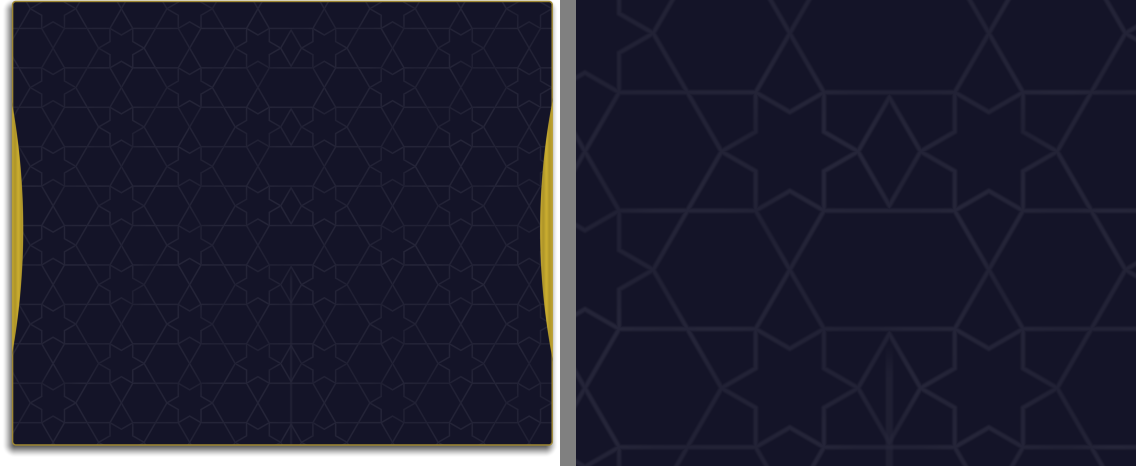
Left: the whole. Right: its middle third, enlarged.
Give the GLSL for this pattern, as a Shadertoy shader.

```glsl
// A dark navy card with a gold rim, two gold side lenses and a soft drop shadow.
// Its face has faint six-pointed stars on a triangular lattice, joined by straps;
// each hexagonal cell is folded to one wedge, and the face is mirrored at a seam.

// Lengths are in canvas heights.
const vec2 CARD_CENTER = vec2(0.606, 0.521);
const vec2 CARD_HALF = vec2(0.5806, 0.4775);
const float CARD_RADIUS = 0.009;
const float RIM_WIDTH = 0.0032;
const vec2 SHADOW_SHIFT = vec2(-0.005, -0.0095);
const float SHADOW_BLUR = 0.0165;
const float SHADOW_ALPHA = 0.72;

const float STAR_SPACING = 0.1692;
const float STAR_ROW_Y = 0.8967;
const float SEAM_X = 0.6247;
const float SEAM_TO_STAR = 0.0712;
const float SEAM_TOP = 0.425;
const float SEAM_HALF_WIDTH = 0.0026;
const float LINE_HALF_WIDTH = 0.0016;
const float LINE_SOFTNESS = 0.0013;

// Lens: centre height, half length, bulge.
const vec3 LEFT_LENS = vec3(0.509, 0.273, 0.0245);
const vec3 RIGHT_LENS = vec3(0.507, 0.282, 0.0275);

const vec3 NAVY = vec3(0.078, 0.078, 0.155);
const vec3 LINE_COLOR = vec3(0.148, 0.148, 0.225);
const vec3 GOLD = vec3(0.76, 0.65, 0.18);
const vec3 RIM_GOLD = vec3(0.62, 0.53, 0.20);
const vec3 PAPER = vec3(1.0);

const float SQRT3 = 1.7320508;

float hash(vec2 p) {
    vec3 q = fract(p.xyx * 0.1031);
    q += dot(q, q.yzx + 33.33);
    return fract((q.x + q.y) * q.z);
}

float valueNoise(vec2 p) {
    vec2 i = floor(p);
    vec2 f = fract(p);
    f = f * f * (3.0 - 2.0 * f);
    float low = mix(hash(i), hash(i + vec2(1, 0)), f.x);
    float high = mix(hash(i + vec2(0, 1)), hash(i + vec2(1, 1)), f.x);
    return mix(low, high, f.y);
}

float roundedBox(vec2 p, vec2 halfSize, float radius) {
    vec2 d = abs(p) - halfSize + radius;
    return length(max(d, 0.0)) + min(max(d.x, d.y), 0.0) - radius;
}

float segment(vec2 p, vec2 a, vec2 b) {
    vec2 ab = b - a;
    return length(p - a - ab * clamp(dot(p - a, ab) / dot(ab, ab), 0.0, 1.0));
}

// Coverage of a signed distance, smoothed over at least one pixel.
float fill(float d, float softness) {
    return 1.0 - smoothstep(-softness, softness, d);
}

// Offset from the nearest point of a triangular lattice with unit spacing.
vec2 latticeCell(vec2 p) {
    vec2 period = vec2(SQRT3, 1.0);
    vec2 a = mod(p + 0.5 * period, period) - 0.5 * period;
    vec2 b = mod(p, period) - 0.5 * period;
    return dot(a, a) < dot(b, b) ? a : b;
}

// Distance to the star outline and the straps that leave its tips.
float starLattice(vec2 p) {
    vec2 c = abs(latticeCell(p));
    vec2 axis = vec2(0.5, 0.5 * SQRT3);
    // Fold into the 30 degree wedge above a tip.
    if (c.y > c.x * SQRT3 / 3.0) {
        c = vec2(dot(c, axis), abs(axis.y * c.x - axis.x * c.y));
    }
    float tipRadius = 0.5 / SQRT3;
    vec2 tip = vec2(tipRadius, 0.0);
    vec2 notch = tipRadius * vec2(0.5, 0.5 / SQRT3);
    vec2 crossing = vec2(0.25 * SQRT3, 0.25);
    return min(segment(c, tip, notch), segment(c, tip, crossing));
}

// Circular segment bulging inward from a side; inset is the depth from it.
float sideLens(float inset, float y, vec3 lens) {
    float radius = (lens.y * lens.y + lens.z * lens.z) / (2.0 * lens.z);
    return length(vec2(inset + radius - lens.z, y - lens.x)) - radius;
}

void mainImage(out vec4 fragColor, in vec2 fragCoord) {
    vec2 p = fragCoord / iResolution.y;
    float pixel = 1.0 / iResolution.y;
    float edge = 0.7 * pixel;
    vec2 local = p - CARD_CENTER;

    // Paper and drop shadow
    float shadow = roundedBox(local - SHADOW_SHIFT, CARD_HALF, 0.012);
    vec3 color = PAPER * (1.0 - SHADOW_ALPHA * fill(shadow, SHADOW_BLUR));

    // Star lattice, with slightly uneven line strength
    vec2 q = vec2(abs(p.x - SEAM_X) - SEAM_TO_STAR, p.y - STAR_ROW_Y);
    float lineDist = starLattice(q / STAR_SPACING) * STAR_SPACING;
    float strength = mix(0.65, 1.0, valueNoise(p * 28.0));
    float lines = strength * fill(lineDist - LINE_HALF_WIDTH, max(LINE_SOFTNESS, edge));
    vec3 face = mix(NAVY, LINE_COLOR, lines);

    // Lower part of the seam
    float seam = fill(abs(p.x - SEAM_X) - SEAM_HALF_WIDTH, max(LINE_SOFTNESS, edge));
    seam *= 1.0 - smoothstep(SEAM_TOP - 0.03, SEAM_TOP, p.y);
    face = mix(face, LINE_COLOR, 0.6 * seam);

    // Gold lenses with soft upright bands
    float inset = CARD_HALF.x - abs(local.x);
    float lens = sideLens(inset, p.y, local.x < 0.0 ? LEFT_LENS : RIGHT_LENS);
    float band = 0.97 + 0.06 * cos(inset * 450.0);
    face = mix(face, GOLD * band, fill(lens, edge));

    // Rim and card
    float card = roundedBox(local, CARD_HALF, CARD_RADIUS);
    face = mix(face, RIM_GOLD, fill(-card - RIM_WIDTH, edge) * fill(lens, edge) * 0.3
        + fill(-card - RIM_WIDTH, edge) * (1.0 - fill(lens, edge)));
    color = mix(color, face, fill(card, edge));
    fragColor = vec4(color, 1.0);
}
```
